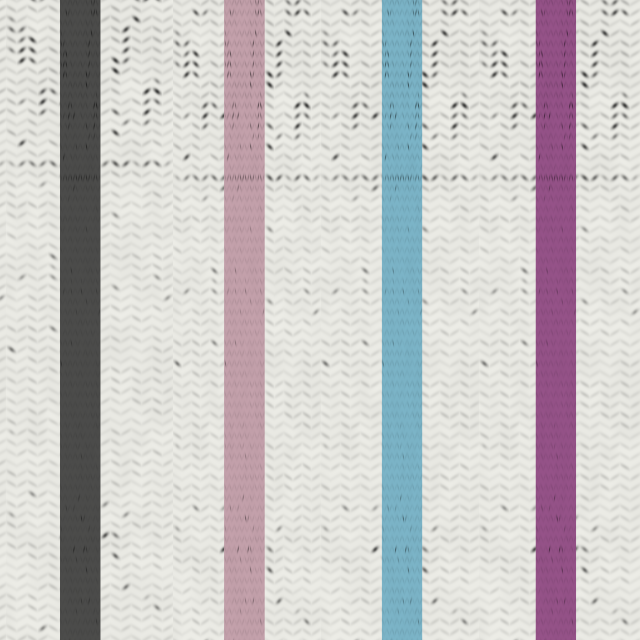
Write a WebGL 1 fragment shader that draws this pattern.

```glsl
precision highp float;
// Off-white knitted cloth in four panels, each with one coloured vertical stripe.

uniform vec2 u_resolution;

const float LEGS = 16.0;            // stitch legs across a panel, two per chevron
const float ROWS = 62.0;            // stitch rows down the canvas
const float CHEVRON_HEIGHT = 0.55;  // in rows
const float DOTTED_ROW = 17.0;
const float FIRST_PANEL_SHIFT = 0.022;
const float STRIPE_WIDTH = 0.0632;
const float SHADOW_DEPTH = 0.15;
const float HOLE_DEPTH = 0.68;
const float STRIPE_RELIEF = 0.7;

const vec4 PANEL_START = vec4(0.010, 0.270, 0.501, 0.749);
const vec4 PANEL_WIDTH = vec4(0.260, 0.231, 0.248, 0.251);
const vec4 STRIPE_LEFT = vec4(0.0938, 0.3503, 0.5966, 0.8370);

// Worn patches come in pairs: position across the panel, depth from the top
const vec3 PATCH_ACROSS = vec3(0.09, 0.21, 0.28);
const vec3 PATCH_DEPTH = vec3(0.097, 0.012, 0.178);
const vec2 PATCH_RADIUS = vec2(0.095, 0.036);
const float PATCH_SPACING = 0.60;

const vec3 WOOL = vec3(0.915, 0.915, 0.892);
const vec3 CHARCOAL = vec3(0.295, 0.295, 0.29);
const vec3 ROSE = vec3(0.76, 0.625, 0.665);
const vec3 SKY = vec3(0.48, 0.70, 0.775);
const vec3 PLUM = vec3(0.58, 0.32, 0.53);

float hash(vec2 p) {
    return fract(sin(dot(p, vec2(127.1, 311.7))) * 43758.5453);
}

float noise(vec2 p) {
    vec2 i = floor(p);
    vec2 f = fract(p);
    f = f * f * (3.0 - 2.0 * f);
    return mix(mix(hash(i), hash(i + vec2(1.0, 0.0)), f.x),
               mix(hash(i + vec2(0.0, 1.0)), hash(i + 1.0), f.x), f.y);
}

// Chance that a stitch at this place in the panel is open
float wear(vec2 place) {
    float worn = 0.0;
    for (int i = 0; i < 3; i++) {
        for (int j = 0; j < 2; j++) {
            vec2 centre = vec2(PATCH_ACROSS[i] + float(j) * PATCH_SPACING, PATCH_DEPTH[i]);
            vec2 q = (place - centre) / PATCH_RADIUS;
            worn = max(worn, 1.0 - smoothstep(0.4, 1.3, length(q)));
        }
    }
    return worn;
}

// Brightness of the knit; x runs 0 to 1 over a panel, y is depth from the top
float knit(vec2 p) {
    float s = p.x * LEGS;
    float zigzag = abs(fract(s * 0.5) * 2.0 - 1.0);
    float v = p.y * ROWS + CHEVRON_HEIGHT * zigzag;
    vec2 stitch = floor(vec2(s, v));
    vec2 f = fract(vec2(s, v)) - 0.5;
    float chance = hash(stitch + 3.7);
    float strength = hash(stitch + 19.3);

    // Shadow between rows, heavier on one leg of each chevron
    float taper = 1.0 - 4.0 * f.x * f.x;
    float side = mix(1.0, 0.65, mod(stitch.x, 2.0));
    float shadow = exp(-22.0 * f.y * f.y) * (0.3 + 0.9 * strength * side * taper);
    float upper = 1.0 - smoothstep(0.15, 0.40, p.y);
    shadow *= 0.85 + 0.35 * upper;
    float mottle = (noise(vec2(s * 0.7, v * 0.5)) - 0.5) * 0.03;

    // Open stitches: worn patches, one dotted row and scattered faint pinholes
    vec2 place = vec2((stitch.x + 0.5) / LEGS,
                      (stitch.y + 0.5 - CHEVRON_HEIGHT * 0.5) / ROWS);
    float open = step(chance, 0.75 * wear(place)) * (0.45 + 0.55 * strength);
    float dotted = 1.0 - step(0.5, abs(stitch.y - DOTTED_ROW));
    open = max(open, dotted * (0.25 + 0.5 * strength));
    float band = 1.0 - smoothstep(0.03, 0.05, abs(place.y - 0.455));
    float pinholes = step(chance, 0.025 + 0.09 * band);
    open = max(open, pinholes * (0.2 + 0.35 * strength));
    float hole = open * exp(-dot(f * f, vec2(13.0, 18.0)));

    return (1.0 + mottle - SHADOW_DEPTH * shadow) * (1.0 - HOLE_DEPTH * hole);
}

vec3 stripeColour(int i) {
    if (i == 0) return CHARCOAL;
    if (i == 1) return ROSE;
    if (i == 2) return SKY;
    return PLUM;
}

void main() {
    vec2 uv = gl_FragCoord.xy / u_resolution;
    float pixel = 1.0 / u_resolution.x;
    float depth = 1.0 - uv.y;

    // Place within the panel, then the stripe that crosses it
    float across = fract((uv.x - PANEL_START.x) / PANEL_WIDTH.x);
    float shift = FIRST_PANEL_SHIFT;
    float stripeAcross = 0.0;
    float cover = 0.0;
    vec3 dye = WOOL;
    for (int i = 0; i < 4; i++) {
        if (i > 0 && uv.x >= PANEL_START[i]) {
            across = (uv.x - PANEL_START[i]) / PANEL_WIDTH[i];
            shift = 0.0;
        }
        float t = uv.x - STRIPE_LEFT[i];
        float edge = abs(t - 0.5 * STRIPE_WIDTH) - 0.5 * STRIPE_WIDTH;
        float inside = 1.0 - smoothstep(-0.5 * pixel, 0.5 * pixel, edge);
        if (inside > 0.0) {
            cover = inside;
            stripeAcross = t / STRIPE_WIDTH;
            dye = stripeColour(i);
        }
    }

    // Each stripe carries the whole panel knit, squeezed to its width
    vec3 cloth = WOOL * knit(vec2(across, depth + shift));
    vec3 stripe = dye * mix(1.0, knit(vec2(stripeAcross, depth)), STRIPE_RELIEF);
    gl_FragColor = vec4(mix(cloth, stripe, cover), 1.0);
}
```
